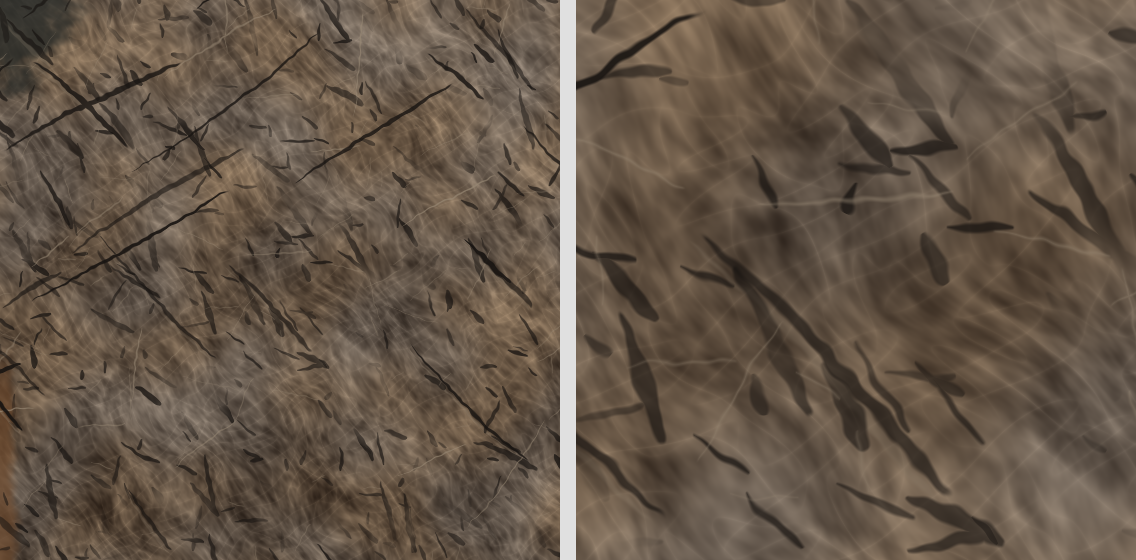
Left: the whole. Right: its middle third, enlarged.
Give the GLSL for this texture, as a three.js fragment shader.

```glsl
// Weathered fibrous brown ground with dark slanted cracks, gouges and pale straws.
varying vec2 vUv;

const vec3 CRACK = vec3(0.09, 0.075, 0.065);
const vec3 SHADOW = vec3(0.18, 0.14, 0.11);
const vec3 STRAW = vec3(0.56, 0.49, 0.42);
const vec3 PALE_FIBRE = vec3(0.60, 0.54, 0.46);
const vec3 SLATE = vec3(0.15, 0.16, 0.15);
const vec3 RUST = vec3(0.42, 0.28, 0.17);
const float GRAIN_ANGLE = -0.9;
const float CROSS_ANGLE = 0.6;

vec2 hash2(vec2 p) {
  vec3 q = fract(p.xyx * vec3(0.1031, 0.1030, 0.0973));
  q += dot(q, q.yzx + 33.33);
  return fract((q.xx + q.yz) * q.zy);
}

vec2 rotate(vec2 p, float angle) {
  float c = cos(angle), s = sin(angle);
  return vec2(c * p.x + s * p.y, c * p.y - s * p.x);
}

float cornerSlope(vec2 cell, vec2 offset) {
  float a = 6.2832 * hash2(cell + 71.0).x;
  return dot(vec2(cos(a), sin(a)), offset);
}

// Gradient noise, roughly -0.7 to 0.7
float noise(vec2 p) {
  vec2 i = floor(p), f = fract(p);
  vec2 u = f * f * f * (f * (f * 6.0 - 15.0) + 10.0);
  vec2 e = vec2(1.0, 0.0);
  float low = mix(cornerSlope(i, f), cornerSlope(i + e, f - e), u.x);
  float high = mix(cornerSlope(i + e.yx, f - e.yx), cornerSlope(i + 1.0, f - 1.0), u.x);
  return mix(low, high, u.y);
}

float fbm(vec2 p) {
  float sum = 0.0, amp = 1.0;
  for (int k = 0; k < 4; k++) {
    sum += amp * noise(p);
    p = rotate(p, 0.5) * 2.03 + 17.0;
    amp *= 0.55;
  }
  return sum;
}

// Thin bright lines along the zero crossings of the noise
float ridge(vec2 p, float sharpness) {
  return exp(-sharpness * abs(noise(p)));
}

// One tapered stroke per grid cell, turned around a main angle
float strokes(vec2 p, float cells, float angle, float spread, float width, float density, float seed) {
  vec2 home = floor(p * cells);
  float cover = 0.0;
  for (int j = -1; j <= 1; j++) {
    for (int i = -1; i <= 1; i++) {
      vec2 cell = home + vec2(float(i), float(j));
      vec2 place = hash2(cell + seed);
      vec2 form = hash2(cell + seed + 37.3);
      vec2 kind = hash2(cell + seed + 91.7);
      vec2 q = rotate(p - (cell + place) / cells, angle + spread * (form.x - 0.5));
      float halfLength = mix(0.25, 0.9, form.y * form.y) / cells;
      float along = q.x / halfLength;
      q.y += (kind.y - 0.5) * 0.12 * halfLength * along * along;
      float taper = sqrt(max(0.0, 1.0 - along * along)) * (0.75 + 0.25 * along);
      float radius = width * taper * mix(0.5, 1.0, kind.y);
      float body = 1.0 - smoothstep(radius - 0.0013, radius + 0.0013, abs(q.y));
      body *= 1.0 - smoothstep(0.93, 1.0, abs(along));
      cover = max(cover, body * step(kind.x, density) * mix(0.6, 1.0, place.x));
    }
  }
  return cover;
}

// Brightness of the matted ground, 0 in shadow to 1 on straw
float groundTone(vec2 p) {
  vec2 bent = p + 0.025 * vec2(noise(p * 9.0), noise(p * 9.0 + 40.0));
  vec2 grain = rotate(bent, GRAIN_ANGLE);
  float tone = 0.52 + 0.34 * fbm(p * 5.0 + 3.0);
  tone += 0.42 * fbm(grain * vec2(13.0, 32.0));
  tone += 0.24 * noise(grain * vec2(50.0, 120.0));
  tone += 0.17 * ridge(grain * vec2(14.0, 42.0) + 9.0, 12.0);
  tone += 0.13 * ridge(rotate(bent, CROSS_ANGLE) * vec2(12.0, 40.0), 14.0);
  return tone + 0.22 * (p.y - 0.5) + 0.08 * (p.x - 0.5);
}

void main() {
  vec2 p = vUv;
  float tone = clamp(groundTone(p), -0.1, 1.15);
  vec3 color = mix(SHADOW, STRAW, tone);

  // Warm and cool patches, a slate corner and a rusty left edge
  float warmth = smoothstep(-0.4, 0.4, noise(p * 6.0 + 21.0));
  color *= mix(vec3(0.97, 1.0, 1.04), vec3(1.04, 1.0, 0.93), warmth);
  float ragged = 0.08 * fbm(p * 12.0);
  float corner = 1.0 - smoothstep(0.08, 0.17, length(p - vec2(0.0, 0.98)) + ragged);
  color = mix(color, SLATE, 0.8 * corner);
  float edge = 1.0 - smoothstep(0.012, 0.035, p.x + 0.2 * ragged);
  color = mix(color, RUST, 0.7 * edge * (1.0 - smoothstep(0.3, 0.4, p.y)));

  // Roughened coordinates give the strokes uneven outlines
  vec2 rough = p + 0.006 * vec2(noise(p * 14.0), noise(p * 14.0 + 8.0));
  rough += 0.0035 * vec2(noise(p * 65.0), noise(p * 65.0 + 5.0));
  float gouges = strokes(rough, 15.0, GRAIN_ANGLE, 1.0, 0.0085, 0.5, 11.0);
  gouges = max(gouges, strokes(rough, 26.0, GRAIN_ANGLE, 2.4, 0.005, 0.3, 23.0));
  gouges *= smoothstep(-0.45, 0.15, noise(p * 7.0 + 60.0));
  float cracks = strokes(rough, 4.5, GRAIN_ANGLE, 0.5, 0.0065, 0.65, 45.0);
  cracks = max(cracks, strokes(rough, 4.0, CROSS_ANGLE, 0.3, 0.006, 0.5, 67.0));
  float rim = strokes(rough + vec2(0.006, 0.004), 4.5, GRAIN_ANGLE, 0.5, 0.0045, 0.65, 45.0);
  float fibres = strokes(rough, 6.0, 0.8, 1.6, 0.0022, 0.45, 83.0);
  fibres = max(fibres, 0.6 * strokes(rough, 16.0, 0.7, 2.4, 0.0012, 0.4, 97.0));

  color = mix(color, PALE_FIBRE, 0.3 * rim);
  color = mix(color, CRACK, 0.78 * gouges);
  color = mix(color, PALE_FIBRE, 0.7 * fibres);
  color = mix(color, CRACK, 0.92 * cracks);
  gl_FragColor = vec4(color, 1.0);
}
```
